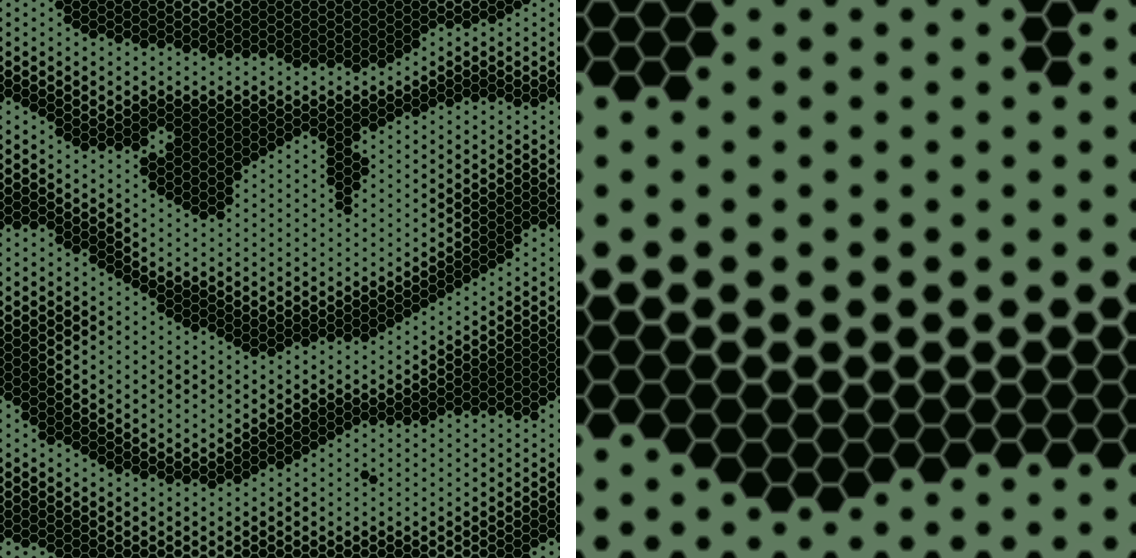
Left: the whole. Right: its middle third, enlarged.
Write a WebGL 2 fragment shader that draws this pattern.

```glsl
#version 300 es
precision highp float;

uniform vec2 u_resolution;
out vec4 outColor;

const vec2 GRID = vec2(66.0, 57.0);      // hexagon columns (even) and rows
const vec2 PITCH = vec2(0.866, 1.0);     // column and row spacing
const float SMALL_SIZE = 0.42;           // hexagon height / row spacing
const float LARGE_SIZE = 0.88;
const float SIZE_JITTER = 0.03;
const float SOFTNESS = 1.4;              // edge blur relative to a 512-unit canvas

const float BANDS = 4.0;                 // whole number of camouflage bands
const float BAND_OFFSET = 0.12;
const float SAG = 0.055;                 // how far the bands dip mid-canvas
const float BROAD_WARP = 1.15;
const float MEDIUM_WARP = 0.5;
const float FINE_WARP = 0.14;

const vec3 BLACK_GREEN = vec3(0.01, 0.04, 0.01);
const vec3 OPEN_GREEN = vec3(0.37, 0.48, 0.37);
const vec3 LINE_GREY = vec3(0.42, 0.48, 0.42);
const float TAU = 6.28319;

float hash(vec2 cell, float seed) {
    uvec3 q = uvec3(cell, seed) * uvec3(1597u, 3571u, 7919u);
    uint h = q.x ^ (q.y << 7) ^ (q.z << 13);
    h = (h ^ (h >> 16)) * 0x7feb352du;
    h = (h ^ (h >> 15)) * 0x846ca68bu;
    h ^= h >> 16;
    return float(h >> 8) / 16777216.0;
}

// Value noise that wraps after a whole number of cells
float wrapNoise(vec2 uv, vec2 cells, float seed) {
    vec2 p = uv * cells;
    vec2 i = floor(p);
    vec2 f = p - i;
    f = f * f * f * (f * (f * 6.0 - 15.0) + 10.0);
    vec2 a = mod(i, cells);
    vec2 b = mod(i + 1.0, cells);
    float low = mix(hash(a, seed), hash(vec2(b.x, a.y), seed), f.x);
    float high = mix(hash(vec2(a.x, b.y), seed), hash(b, seed), f.x);
    return mix(low, high, f.y);
}

// Warped bands: each fades to dark downward and ends in a hard edge
float camouflage(vec2 uv) {
    float phase = BAND_OFFSET - BANDS * (uv.y - SAG * cos(TAU * uv.x));
    phase += BROAD_WARP * wrapNoise(uv, vec2(3.0, 4.0), 11.0);
    phase += MEDIUM_WARP * wrapNoise(uv, vec2(6.0, 9.0), 23.0);
    phase += FINE_WARP * wrapNoise(uv, vec2(15.0, 19.0), 37.0);
    return smoothstep(0.12, 0.82, fract(phase));
}

// Distance from the centre to the side of a flat-topped hexagon
float hexDistance(vec2 p) {
    p = abs(p);
    return max(p.y, 0.866 * p.x + 0.5 * p.y);
}

void main() {
    vec2 uv = gl_FragCoord.xy / u_resolution;
    vec2 p = uv * GRID;

    // Nearest centre of two interleaved column sets
    const vec2 STEP = vec2(2.0, 1.0);
    const vec2 SHIFT = vec2(1.0, 0.5);
    vec2 even = floor(p / STEP + 0.5) * STEP;
    vec2 odd = floor((p - SHIFT) / STEP + 0.5) * STEP + SHIFT;
    vec2 toEven = (p - even) * PITCH;
    vec2 toOdd = (p - odd) * PITCH;
    bool useEven = dot(toEven, toEven) < dot(toOdd, toOdd);
    vec2 local = useEven ? toEven : toOdd;
    vec2 centre = mod(useEven ? even : odd, GRID);

    // One size per hexagon
    float density = camouflage(centre / GRID);
    float size = mix(SMALL_SIZE, LARGE_SIZE, density);
    size += SIZE_JITTER * (hash(floor(centre), 53.0) - 0.5);

    // Small hexagons are rounder
    float distanceOut = mix(length(local), hexDistance(local), 0.5 + 0.5 * density);
    float pixel = GRID.y / u_resolution.y;
    float blur = max(pixel, SOFTNESS * GRID.y / 512.0);
    float ground = clamp((distanceOut - 0.5 * size) / blur + 0.5, 0.0, 1.0);

    vec3 groundColor = mix(OPEN_GREEN, LINE_GREY, density);
    outColor = vec4(mix(BLACK_GREEN, groundColor, ground), 1.0);
}
```
